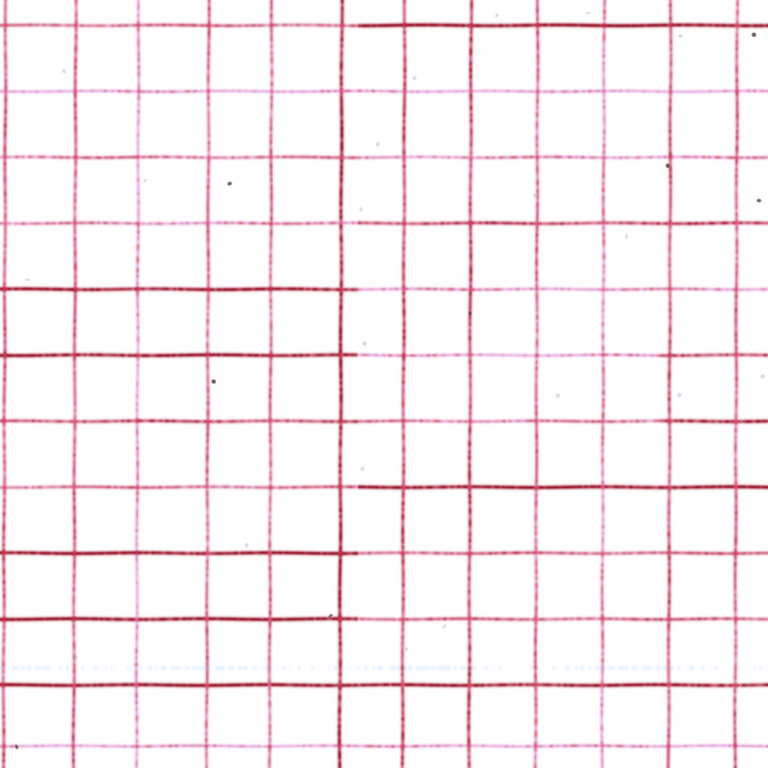
Reproduce this pattern procedurally as a Shadertoy shader.

```glsl
// Hand-ruled graph paper: a 12 by 12 grid of mottled pink and crimson ink lines on white.

const int   LINES       = 12;
const vec2  FIRST_LINE  = vec2(0.0059, 0.0221);
const vec2  PITCH       = vec2(0.0866, 0.0859);
const float ODD_SHIFT   = 0.0048;   // odd columns left of the seam
const float BOTTOM_LIFT = 0.0065;   // lowest row sits high
const float SLANT       = 0.003;    // lean of the columns
const float LINE_RADIUS = 0.0025;
const float SEAM        = 0.466;    // row ink changes here
const float RIGHT_BAND  = 0.86;     // two rows darken past here
const float MOTTLE      = 0.24;
const float SPECK_CELLS = 11.0;
const float SPECK_SHARE = 0.24;
const float STREAK_Y    = 0.130;

const vec3 PAPER   = vec3(1.00, 0.995, 1.00);
const vec3 LILAC   = vec3(0.90, 0.66, 0.88);
const vec3 ROSE    = vec3(0.83, 0.42, 0.53);
const vec3 CRIMSON = vec3(0.61, 0.11, 0.19);
const vec3 KNOT    = vec3(0.88, 0.20, 0.36);
const vec3 DUST    = vec3(0.72, 0.76, 0.86);
const vec3 GRIT    = vec3(0.32, 0.25, 0.22);
const vec3 STREAK  = vec3(0.90, 0.95, 1.00);

// Ink load per line: rows from the bottom, columns from the left
const float ROW_LEFT[LINES]  = float[](0.20, 0.90, 0.88, 0.85, 0.42, 0.58, 0.82, 0.80, 0.30, 0.38, 0.20, 0.45);
const float ROW_RIGHT[LINES] = float[](0.22, 0.80, 0.48, 0.48, 0.86, 0.36, 0.20, 0.25, 0.60, 0.28, 0.16, 0.88);
const float COLUMN[LINES]    = float[](0.50, 0.48, 0.22, 0.42, 0.42, 0.75, 0.58, 0.60, 0.42, 0.30, 0.52, 0.46);

vec2 hash2(vec2 p) {
    vec3 q = fract(vec3(p.xyx) * vec3(0.1031, 0.1030, 0.0973));
    q += dot(q, q.yzx + 33.33);
    return fract((q.xx + q.yz) * q.zy);
}

// Layered sines along a line, about -1 to 1
float mottle(float along, float seed) {
    return 0.35 * sin(along * 23.0 + seed * 5.1)
         + 0.30 * sin(along * 287.0 + seed * 2.3 + 2.0 * sin(along * 71.0 + seed))
         + 0.35 * sin(along * 533.0 + seed * 7.7 + 2.0 * sin(along * 113.0 - seed));
}

vec3 inkColor(float load) {
    vec3 color = mix(LILAC, ROSE, smoothstep(0.12, 0.50, load));
    return mix(color, CRIMSON, smoothstep(0.45, 0.92, load));
}

// Soft stroke: colour in rgb, coverage in a
vec4 stroke(float offset, float along, float load, float seed, float pixel) {
    float wobble = 0.0005 * sin(along * 37.0 + seed * 3.0);
    float radius = LINE_RADIUS * mix(0.88, 1.08, load);
    float d = (offset + wobble) / length(vec2(radius, 0.4 * pixel));
    float grain = mottle(along, seed);
    float opacity = clamp(mix(0.78, 1.0, load) + 0.14 * grain, 0.0, 1.0);
    float spread = MOTTLE * mix(1.0, 0.5, load);
    return vec4(inkColor(load + spread * grain), opacity * exp(-d * d));
}

// Cellular specks: faint blue dust, a few dark grains
vec3 addSpecks(vec3 color, vec2 uv, float pixel) {
    vec2 home = floor(uv * SPECK_CELLS);
    for (int j = -1; j <= 1; j++)
    for (int i = -1; i <= 1; i++) {
        vec2 cell = home + vec2(i, j);
        vec2 kind = hash2(cell + 41.7);
        vec2 d = uv - (cell + hash2(cell + 9.2)) / SPECK_CELLS;
        float angle = kind.y * 6.2832;
        d = mat2(cos(angle), -sin(angle), sin(angle), cos(angle)) * d;
        d.x *= mix(0.5, 1.0, kind.y);
        float radius = mix(0.0014, 0.0028, kind.y);
        float spot = 1.0 - smoothstep(radius - pixel, radius + pixel, length(d));
        float dark = step(kind.x, SPECK_SHARE * 0.22);
        spot *= step(kind.x, SPECK_SHARE) * mix(0.6, 0.85, dark);
        color = mix(color, mix(DUST, GRIT, dark), spot);
    }
    return color;
}

void mainImage(out vec4 fragColor, in vec2 fragCoord) {
    vec2 uv = fragCoord / iResolution.xy;
    float pixel = 1.0 / min(iResolution.x, iResolution.y);
    vec3 color = PAPER;

    // Pale broken streak
    float streak = exp(-pow((uv.y - STREAK_Y) / 0.003, 2.0));
    color = mix(color, STREAK, streak * smoothstep(-0.4, 0.5, mottle(uv.x, 4.0)));

    // Ruled lines
    vec2 cover = vec2(0.0);
    float pastSeam = smoothstep(SEAM - 0.002, SEAM + 0.002, uv.x);
    float pastBand = smoothstep(RIGHT_BAND - 0.01, RIGHT_BAND + 0.01, uv.x);
    for (int i = 0; i < LINES; i++) {
        float n = float(i);
        vec2 place = FIRST_LINE + PITCH * n;
        place.x += (i % 2 == 1 && i < LINES / 2) ? ODD_SHIFT : 0.0;
        place.x += SLANT * (uv.y - 0.5);
        place.y += i == 0 ? BOTTOM_LIFT : 0.0;

        float rowLoad = mix(ROW_LEFT[i], ROW_RIGHT[i], pastSeam);
        rowLoad += (i == 5 || i == 6) ? 0.42 * pastBand : 0.0;
        vec4 row = stroke(uv.y - place.y, uv.x, rowLoad, n + 0.5, pixel);
        vec4 column = stroke(uv.x - place.x, uv.y, COLUMN[i], n + 20.0, pixel);
        color = mix(color, row.rgb, row.a);
        color = mix(color, column.rgb, column.a);
        cover = max(cover, vec2(column.a, row.a));
    }

    // Ink pools in red knots where lines cross
    color = mix(color, KNOT, 0.8 * cover.x * cover.y);

    fragColor = vec4(addSpecks(color, uv, pixel), 1.0);
}
```
